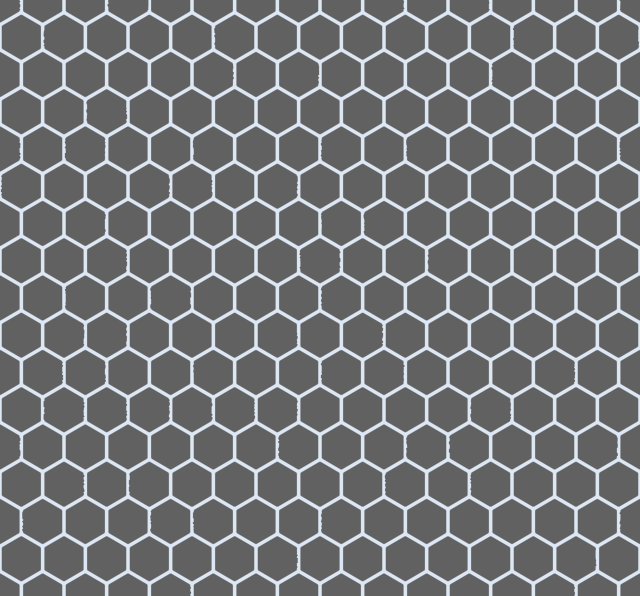
Write a Shadertoy shader that draws this pattern.

```glsl
// Pale honeycomb mesh on dark grey, with slightly worn upright edges.

const vec2 REPEATS = vec2(15.0, 8.0);        // cells across, row pairs down
const vec2 LATTICE = vec2(1.0, 1.7320508);   // one cell wide, two rows tall
const float HALF_LINE = 0.041;               // in cell widths
const float CORNER = 0.028;                  // rounding inside cell corners
const vec3 FILL = vec3(0.38);
const vec3 LINE = vec3(0.87, 0.91, 0.96);

float hash(vec2 p) {
    vec3 q = fract(p.xyx * 0.1031);
    q += dot(q, q.yzx + 33.33);
    return fract((q.x + q.y) * q.z);
}

float noise(float t, float seed) {
    float i = floor(t);
    float f = smoothstep(0.0, 1.0, fract(t));
    return mix(hash(vec2(i, seed)), hash(vec2(i + 1.0, seed)), f);
}

float smoothMin(float a, float b, float k) {
    float h = max(k - abs(a - b), 0.0) / k;
    return min(a, b) - h * h * k * 0.25;
}

// Centre of the hexagon that holds p
vec2 hexCentre(vec2 p) {
    vec2 even = round(p / LATTICE) * LATTICE;
    vec2 odd = (floor(p / LATTICE) + 0.5) * LATTICE;
    vec2 a = p - even, b = p - odd;
    return dot(a, a) < dot(b, b) ? even : odd;
}

// Ragged loss on one flank of some upright edges
float edgeWear(vec2 centre, vec2 local) {
    float side = local.x < 0.0 ? -1.0 : 1.0;
    vec2 edgeId = round(vec2(2.0 * centre.x + side, 2.0 * centre.y / LATTICE.y)) + 60.0;
    float worn = step(0.68, hash(edgeId));
    float flank = hash(edgeId + 17.0) < 0.5 ? -1.0 : 1.0;
    float ragged = noise(local.y * 26.0 + 40.0, edgeId.x + 41.0 * edgeId.y);
    float along = smoothstep(0.27, 0.2, abs(local.y));
    return worn * step(0.0, side * flank) * along * 0.02 * smoothstep(0.25, 0.85, ragged);
}

// Distance from a point in the cell to its rounded border
float borderDistance(vec2 local, float wear) {
    float upright = 0.5 - abs(local.x) + wear;
    float rising = 0.5 - abs(dot(local, vec2(0.5, 0.8660254)));
    float falling = 0.5 - abs(dot(local, vec2(-0.5, 0.8660254)));
    return smoothMin(smoothMin(upright, rising, CORNER), falling, CORNER);
}

void mainImage(out vec4 fragColor, in vec2 fragCoord) {
    vec2 p = fragCoord / iResolution.xy * REPEATS * LATTICE;
    float pixel = REPEATS.x / iResolution.x;

    vec2 centre = hexCentre(p);
    vec2 local = p - centre;
    float d = borderDistance(local, edgeWear(centre, local)) - HALF_LINE;

    float coverage = 1.0 - smoothstep(-0.75 * pixel, 0.75 * pixel, d);
    fragColor = vec4(mix(FILL, LINE, coverage), 1.0);
}
```
